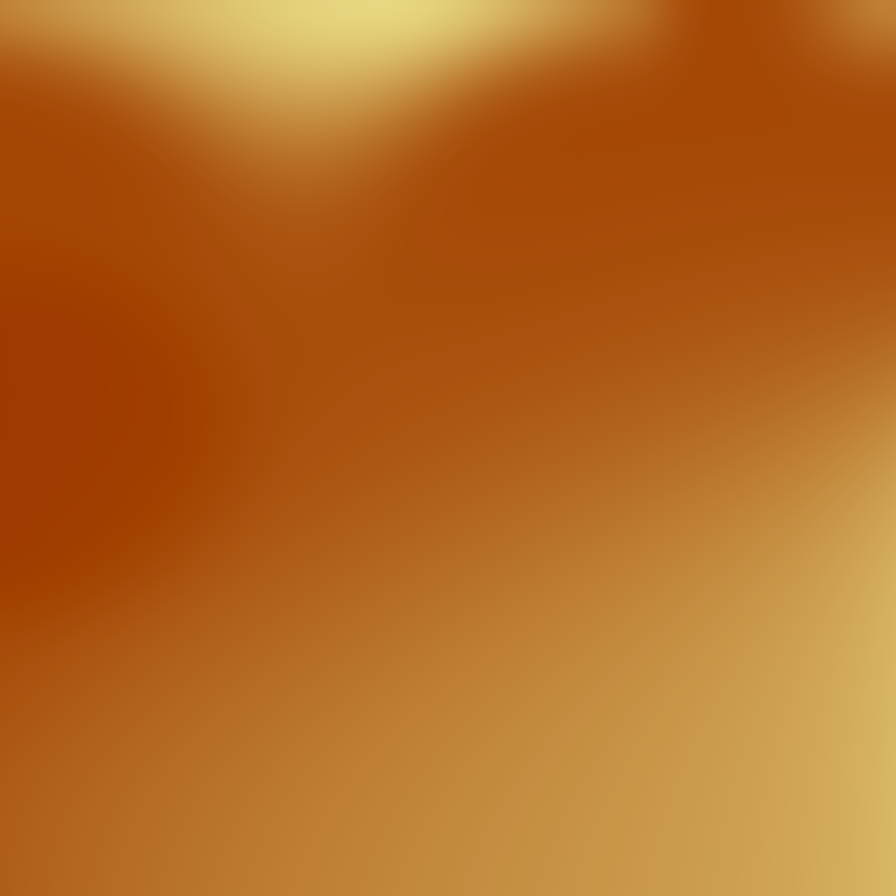
A three.js fragment shader for this background:

```glsl
// Soft amber backdrop: a pale glow hanging from the top, a rust band and a golden lower slope.
varying vec2 vUv;

// Colour ramp ends, blended by a brightness tone
const vec3 RUST = vec3(0.618, 0.220, -0.030);
const vec3 CREAM = vec3(0.912, 0.860, 0.515);
const float TONE_MIN = 0.22;
const float TONE_MAX = 0.86;
const float BAND_TONE = 0.272;

// Top glow
const float GLOW_X = 0.43;
const float GLOW_GAIN = 0.57;
const float GLOW_LEFT = 0.46;
const float GLOW_RIGHT = 0.26;
const float DRIP_X = 0.33;
const float DRIP_WIDTH = 0.18;

// Corner glow, haze and dark pool
const vec2 CORNER_SIZE = vec2(0.095, 0.073);
const float CORNER_GAIN = 0.23;
const vec2 HAZE_CENTER = vec2(0.33, 0.72);
const float HAZE_SIZE = 0.18;
const float HAZE_GAIN = 0.025;
const vec2 POOL_CENTER = vec2(0.03, 0.51);
const vec2 POOL_SIZE = vec2(0.24, 0.20);
const float POOL_GAIN = 0.045;

// Bell curve with unit height
float bell(vec2 d) {
  return exp(-dot(d, d));
}

// Golden slope rising out of the band toward the bottom and right
float lowerSlope(vec2 p) {
  float depth = 1.0 - p.y;
  float rim = 0.13 * exp((p.x - 1.0) / 0.15);
  float bottomTone = 0.37 + 0.50 * p.x - 0.28 * p.x * p.x + rim;
  float middle = 0.78 - 0.34 * p.x;
  float softness = 0.055 + 0.2 * p.x * (1.0 - p.x) + 0.025 * p.x;
  float rise = 1.0 / (1.0 + exp((middle - depth) / softness));
  return (bottomTone - BAND_TONE) * rise;
}

// Pale light along the top edge, reaching lowest near DRIP_X
float topGlow(vec2 p) {
  float dx = p.x - GLOW_X;
  float spread = dx < 0.0 ? GLOW_LEFT : GLOW_RIGHT;
  float across = bell(vec2(dx / spread, 0.0));
  across *= 1.0 - smoothstep(0.70, 0.81, p.x);
  float reach = 0.065 + 0.09 * bell(vec2((p.x - DRIP_X) / DRIP_WIDTH, 0.0));
  return GLOW_GAIN * across * bell(vec2((1.0 - p.y) / reach, 0.0));
}

// Dark pool at the left edge
float darkPool(vec2 p) {
  float d = length((p - POOL_CENTER) / POOL_SIZE);
  return POOL_GAIN * (1.0 - smoothstep(0.6, 1.3, d));
}

void main() {
  vec2 p = vUv;
  float tone = BAND_TONE + lowerSlope(p) + topGlow(p);
  tone += CORNER_GAIN * bell((vec2(1.0) - p) / CORNER_SIZE);
  tone += HAZE_GAIN * bell((p - HAZE_CENTER) / HAZE_SIZE);
  tone -= darkPool(p);

  float ramp = (tone - TONE_MIN) / (TONE_MAX - TONE_MIN);
  vec3 color = mix(RUST, CREAM, ramp);
  gl_FragColor = vec4(clamp(color, 0.0, 1.0), 1.0);
}
```
